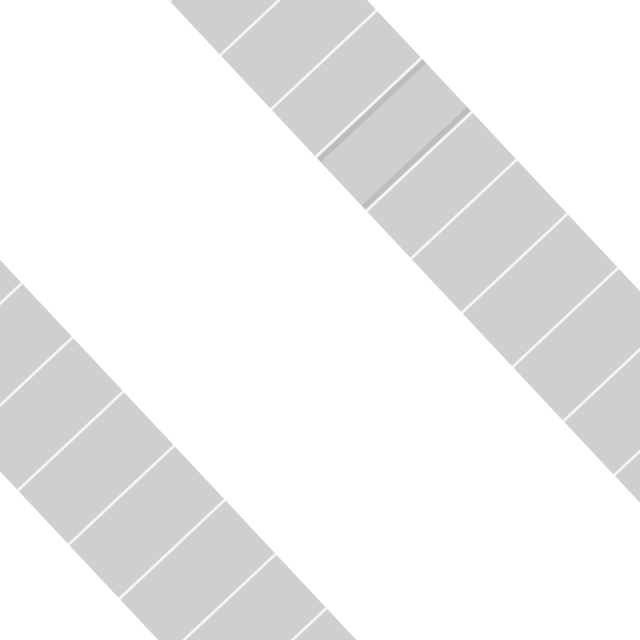
Reproduce this pattern procedurally as a WebGL 1 fragment shader.

```glsl
precision highp float;

uniform vec2 u_resolution;

const vec3 PAPER = vec3(1.0);
const vec3 TILE = vec3(0.81);
const vec3 SEAM = vec3(0.965);
const vec3 SHADOW = vec3(0.74);

const float BAND_PITCH = 0.696;
const float BAND_CENTER = 0.3053;
const float BAND_HALF = 0.113;
const float TILE_PITCH = 0.116;
const float SEAM_HALF = 0.0021;
const float JOIN_HALF = 0.0579;

// Distance to the nearest of evenly spaced lines through zero.
float repeatDistance(float x, float pitch) {
  return abs(mod(x + 0.5 * pitch, pitch) - 0.5 * pitch);
}

// Smooth coverage of a strip, given the distance from its middle.
float strip(float dist, float halfWidth, float soft) {
  return 1.0 - smoothstep(halfWidth - soft, halfWidth + soft, dist);
}

// Seams of an unbroken run of tiles.
float plainSeams(float along, float phase) {
  return repeatDistance(along - phase, TILE_PITCH);
}

// Seams mirrored about a joining tile that overlaps its neighbours.
float joinedSeams(float fromJoin) {
  float outer = max(fromJoin - 0.1599, -0.5 * TILE_PITCH);
  return min(abs(fromJoin - JOIN_HALF), repeatDistance(outer, TILE_PITCH));
}

void main() {
  vec2 p = gl_FragCoord.xy / u_resolution;
  float soft = max(0.0013, 0.7 / min(u_resolution.x, u_resolution.y));

  // Axes along and across the descending bands.
  vec2 fromTop = vec2(p.x, 1.0 - p.y);
  vec2 direction = normalize(vec2(0.684, 0.7296));
  float along = dot(fromTop, direction);
  float across = dot(fromTop, vec2(direction.y, -direction.x));

  float bandId = floor((across - BAND_CENTER) / BAND_PITCH + 0.5);
  float band = strip(repeatDistance(across - BAND_CENTER, BAND_PITCH), BAND_HALF, soft);

  // Only the upper band holds the joining tile.
  float hasJoin = 1.0 - step(0.5, abs(bandId));
  float fromJoin = abs(along - 0.5742);
  float seamDistance = mix(plainSeams(along, 0.5781), joinedSeams(fromJoin), hasJoin);

  // Overlap shadows lie just inside the joining tile's seams.
  float shadow = hasJoin * strip(abs(fromJoin - 0.0507), 0.0041, soft);
  vec3 color = mix(TILE, SHADOW, shadow);
  color = mix(color, SEAM, strip(seamDistance, SEAM_HALF, soft));

  gl_FragColor = vec4(mix(PAPER, color, band), 1.0);
}
```
